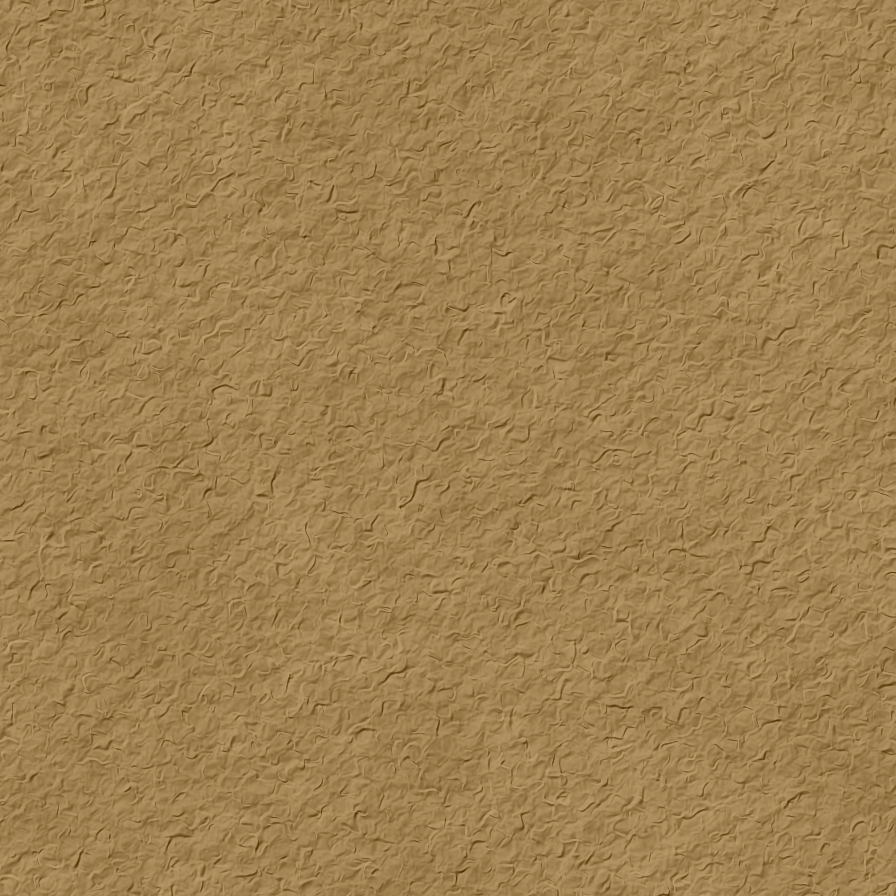
Reproduce this texture procedurally as a Shadertoy shader.

```glsl
const vec3 BASE_COLOR = vec3(0.634, 0.512, 0.322);
const vec2 LIGHT_DIR = vec2(-0.6, 0.8);      // towards the light
const float SAMPLE_STEP = 0.001;             // half width of the slope probe
const float RELIEF_GAIN = 0.08;
const float HIGHLIGHT_LIMIT = 0.105;
const float SHADOW_LIMIT = 0.8;
const float STRETCH = 1.12;                  // squeezes features across the creases
const float WARP_SCALE = 60.0;
const float WARP_AMOUNT = 0.0075;
const float CREASE_HEIGHT = 0.0155;
const float CREASE_SHARPNESS = 0.09;
const float PATCH_SCALE = 3.2;
const float PATCH_TONE = 0.028;
const float MOTTLE_SCALE = 17.0;
const float MOTTLE_TONE = 0.03;
const float GRAIN_SCALE = 240.0;
const float GRAIN_TONE = 0.03;

float hash(vec2 cell) {
    vec3 q = fract(cell.xyx * vec3(0.1031, 0.1030, 0.0973));
    q += dot(q, q.yzx + 33.33);
    return fract((q.x + q.y) * q.z);
}

float cornerSlope(vec2 cell, vec2 offset) {
    float angle = 6.2832 * hash(cell);
    return dot(vec2(cos(angle), sin(angle)), offset);
}

// Gradient noise, roughly -0.7 to 0.7
float noise(vec2 p) {
    vec2 cell = floor(p), f = p - cell;
    vec2 u = f * f * f * (f * (f * 6.0 - 15.0) + 10.0);
    vec2 e = vec2(0.0, 1.0);
    float low = mix(cornerSlope(cell, f), cornerSlope(cell + e.yx, f - e.yx), u.x);
    float high = mix(cornerSlope(cell + e, f - e), cornerSlope(cell + 1.0, f - 1.0), u.x);
    return mix(low, high, u.y);
}

// Short broken ledges along the zero line of a noise field
float crease(vec2 p, float scale, float seed) {
    float field = noise(p * scale + seed);
    float ledge = smoothstep(-CREASE_SHARPNESS, CREASE_SHARPNESS, field)
                - smoothstep(-0.5, 0.5, field);
    float presence = smoothstep(0.0, 0.42, noise(p * scale * 0.85 + seed + 71.0));
    return ledge * presence;
}

float height(vec2 p) {
    // Align the axes with the light, then bend them
    vec2 across = LIGHT_DIR;
    vec2 q = vec2(dot(p, vec2(across.y, -across.x)), STRETCH * dot(p, across)) + 3.0;
    q += WARP_AMOUNT * vec2(noise(q * WARP_SCALE + 13.0), noise(q * WARP_SCALE + 57.0));

    float h = 0.36 * noise(q * 42.0) / 42.0;
    h += 0.42 * noise(q * 92.0 + 19.0) / 92.0;
    h += 0.50 * noise(q * 185.0 + 41.0) / 185.0;
    h += CREASE_HEIGHT * crease(q, 42.0, 5.0);
    h += CREASE_HEIGHT * 0.65 * crease(q, 74.0, 29.0);
    return h;
}

void mainImage(out vec4 fragColor, in vec2 fragCoord) {
    vec2 p = fragCoord / iResolution.y;

    // Slope facing the light
    vec2 probe = LIGHT_DIR * SAMPLE_STEP;
    float slope = (height(p - probe) - height(p + probe)) / (2.0 * SAMPLE_STEP);

    // Worn patches have softer relief and a duller tone
    float patches = noise(p * PATCH_SCALE + 8.0) + 0.5 * noise(p * PATCH_SCALE * 2.3 + 23.0);
    float worn = smoothstep(0.35, 0.65, patches);
    float shade = RELIEF_GAIN * slope * mix(1.0, 0.6, worn);

    // Soft limits keep highlights flat and shadows deep
    shade /= 1.0 + abs(shade) / (shade > 0.0 ? HIGHLIGHT_LIMIT : SHADOW_LIMIT);

    // Uneven pigment at three sizes
    float tone = shade - PATCH_TONE * patches;
    tone += MOTTLE_TONE * (noise(p * MOTTLE_SCALE + 31.0) + 0.7 * noise(p * MOTTLE_SCALE * 2.2));
    tone += GRAIN_TONE * noise(p * GRAIN_SCALE);
    fragColor = vec4(clamp(BASE_COLOR + tone, 0.0, 1.0), 1.0);
}
```
